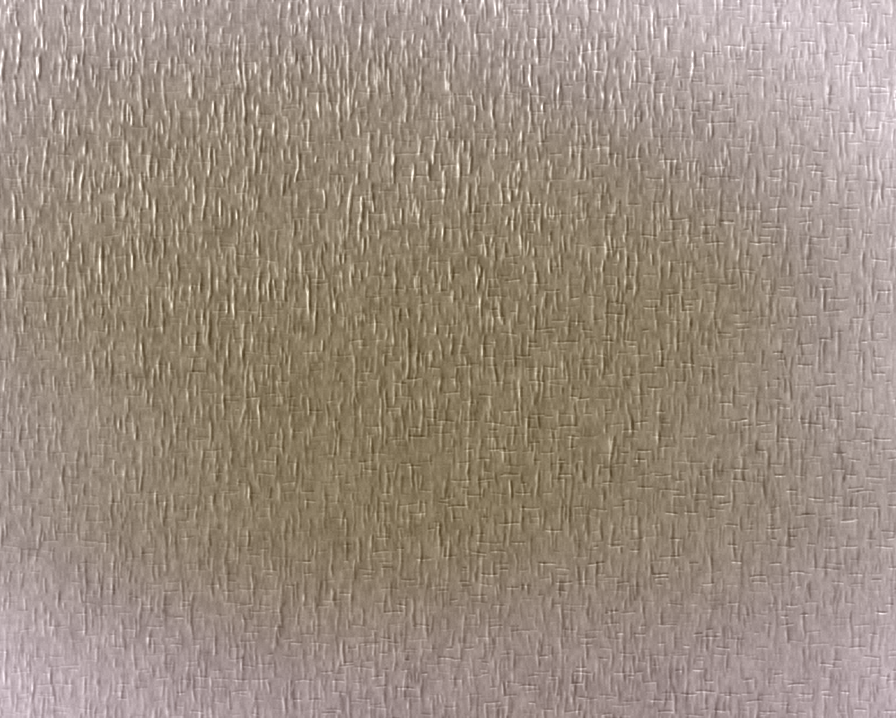
Write a WebGL 2 fragment shader that draws this texture.

```glsl
#version 300 es
precision highp float;
// Embossed metallic sheet with a bark-like grain: short broken creases, cross
// cracks and fine flecks scattered on jittered cells, over a soft olive-to-rose
// sheen that brightens toward the edges and the upper right corner.

#define OLIVE vec3(0.530, 0.472, 0.368)
#define ROSE vec3(0.630, 0.577, 0.548)
#define PALE vec3(0.830, 0.780, 0.795)
#define GLINT vec3(0.29, 0.30, 0.305)
#define SHADE vec3(0.17, 0.175, 0.18)
#define CREASE_CELL vec2(0.0095, 0.034)
#define CRACK_CELL vec2(0.019, 0.034)
#define CREASE_WIDTH 0.0016
#define CREASE_LAYERS 4
#define FLECK 0.13
#define MOTTLE 0.055
#define GRAIN 0.03

uniform vec2 u_resolution;
out vec4 fragColor;

float hash(vec2 p) {
    vec3 q = fract(vec3(p.xyx) * 0.1031);
    q += dot(q, q.yzx + 33.33);
    return fract((q.x + q.y) * q.z);
}

// Smooth noise between cell corners, from -0.5 to 0.5.
float cellNoise(vec2 p) {
    vec2 id = floor(p);
    vec2 f = fract(p);
    f = f * f * (3.0 - 2.0 * f);
    float low = mix(hash(id), hash(id + vec2(1, 0)), f.x);
    float high = mix(hash(id + vec2(0, 1)), hash(id + vec2(1, 1)), f.x);
    return mix(low, high, f.y) - 0.5;
}

float bell(float x) {
    return exp(-x * x);
}

// Scattered strokes along y: x holds the lit ridge, y the shadow beside it.
vec2 strokes(vec2 p, vec2 cell, float seed, float width) {
    vec2 sum = vec2(0.0);
    float column = floor(p.x / cell.x);
    for (int i = -1; i <= 1; i++) {
        float c = column + float(i);
        float y = p.y / cell.y + 7.0 * hash(vec2(c + 40.0, seed));
        vec2 id = vec2(c + 60.0, floor(y) + seed * 17.0);
        float along = fract(y) - 0.5;
        float offset = hash(id + 11.3);
        float power = hash(id + 23.7);
        float reach = mix(0.20, 0.50, hash(id + 37.1));
        float slope = (hash(id + 51.9) - 0.5) * 0.16;

        float center = (c + 0.5 + (offset - 0.5) * 0.8) * cell.x + along * slope * cell.y;
        float wobble = 0.0005 * sin(p.y * 190.0 + offset * 30.0);
        float across = (p.x - center - wobble) / width;
        float body = 1.0 - smoothstep(reach - 0.16, reach, abs(along));
        sum += power * power * body * vec2(bell(across), bell((across - 1.8) / 1.2));
    }
    return sum;
}

// Broad sheen: 0 is olive, about 0.37 is rose, 1 is pale.
float sheen(vec2 uv) {
    vec2 d = uv - vec2(0.45, 0.42);
    vec2 s = d * d;
    float t = 1.2 * s.x + 2.6 * s.x * s.x + 0.80 * d.x * d.y;
    t += d.y > 0.0 ? 0.85 * s.y + 2.2 * s.y * s.y : 0.7 * s.y;
    t += 0.24 * (1.0 - smoothstep(0.02, 0.30, uv.y));
    t -= 0.15 * bell(length((uv - vec2(0.83, 0.60)) / vec2(0.17, 0.13)));
    t += 0.025 * sin(uv.x * 9.0 + 2.0 * sin(uv.y * 7.0));
    t += 0.020 * sin(uv.y * 17.0 + 2.5 * sin(uv.x * 6.0));
    return t;
}

void main() {
    vec2 uv = gl_FragCoord.xy / u_resolution;
    vec2 p = gl_FragCoord.xy / u_resolution.y;
    float width = max(CREASE_WIDTH, 0.5 / u_resolution.y);

    // Base colour, rosier along the lower edge
    float t = sheen(uv);
    vec3 color = mix(OLIVE, ROSE, clamp(t / 0.37, 0.0, 1.0));
    color = mix(color, PALE, clamp((t - 0.37) / 0.63, 0.0, 1.0));
    color += vec3(0.0, -0.012, 0.012) * (1.0 - smoothstep(0.0, 0.35, uv.y));

    // Upright creases, brightest toward the upper left
    vec2 crease = vec2(0.0);
    for (int i = 0; i < CREASE_LAYERS; i++) {
        float k = float(i);
        vec2 cell = CREASE_CELL * vec2(1.0 + 0.23 * k, 1.0 + 0.38 * k);
        crease += strokes(p + k * vec2(0.37, 0.19), cell, k + 1.0, width * (1.0 + 0.08 * k));
    }
    float right = smoothstep(0.5, 0.95, uv.x);
    float lit = mix(0.38, 1.0, smoothstep(0.20, 0.85, uv.y)) * mix(1.0, 0.45, right);

    // Cross cracks, clearer toward the lower right
    vec2 crack = strokes(p.yx, CRACK_CELL, 9.0, width * 0.8);
    crack += strokes(p.yx + 0.23, CRACK_CELL * 0.8, 12.0, width * 0.8);
    float cracked = mix(0.25, 0.70, smoothstep(0.3, 1.2, uv.x + 0.5 * (1.0 - uv.y)));

    // Relief, broken up by flecks and fine surface grain
    float light = crease.x * lit + crack.x * cracked * 0.7;
    float dark = crease.y * mix(0.5, 1.0, lit) + crack.y * cracked;
    float fleck = cellNoise(p * vec2(310.0, 120.0));
    color += GLINT * min(light, 1.2) * (1.0 + 0.9 * fleck) - SHADE * min(dark, 1.1);
    color += FLECK * fleck * mix(0.5, 0.9, lit);
    color += MOTTLE * cellNoise(p * vec2(95.0, 38.0) + 17.0);
    color += GRAIN * (hash(floor(p * 400.0)) - 0.5);
    fragColor = vec4(clamp(color, 0.0, 1.0), 1.0);
}
```
